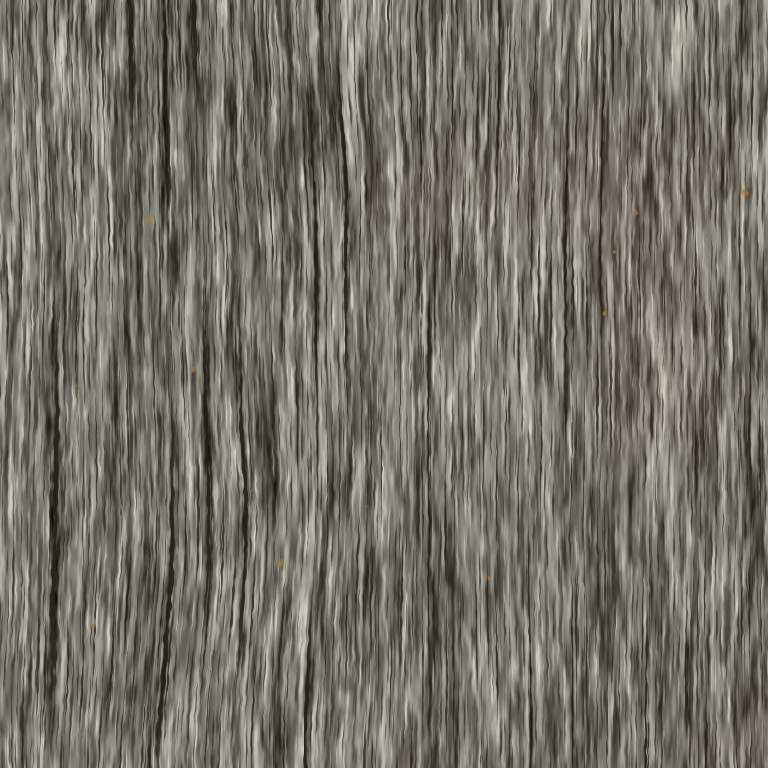
A Shadertoy shader for this texture:

```glsl
const vec3 DARK_WOOD = vec3(0.18, 0.16, 0.13);
const vec3 PALE_WOOD = vec3(0.68, 0.67, 0.62);
const vec3 RUST = vec3(0.66, 0.47, 0.26);
const vec3 TINT = vec3(-0.007, 0.004, 0.002);
const float BASE_TONE = 0.61;
const float CRACK_TONE = -0.08;

// Grain frequency across and along the wood
const vec2 BROAD = vec2(46.0, 2.6);
const vec2 FIBRE = vec2(118.0, 9.0);
const vec2 FINE = vec2(225.0, 17.0);
const vec2 FLECK = vec2(310.0, 48.0);

// Crack columns and rows, with half widths
const vec2 DEEP_GRID = vec2(21.0, 1.5);
const vec2 THIN_GRID = vec2(70.0, 4.5);
const vec2 SLIT_GRID = vec2(128.0, 13.0);
const vec2 SLIVER_GRID = vec2(116.0, 15.0);
const float DEEP_WIDTH = 0.0021;
const float THIN_WIDTH = 0.0011;
const float SLIT_WIDTH = 0.0009;
const float SLIVER_WIDTH = 0.0011;
const float SOFTNESS = 0.0008;
const float CRACK_SHARE = 0.62;
const float RAGGED_EDGE = 0.0016;

const float RUST_GRID = 13.0;
const float RUST_SHARE = 0.05;
const float RUST_RADIUS = 0.0045;

float hash(vec2 p) {
    return fract(sin(dot(p, vec2(127.1, 311.7))) * 43758.5453);
}

float noise(vec2 p) {
    vec2 i = floor(p);
    vec2 f = fract(p);
    f = f * f * (3.0 - 2.0 * f);
    float low = mix(hash(i), hash(i + vec2(1.0, 0.0)), f.x);
    float high = mix(hash(i + vec2(0.0, 1.0)), hash(i + 1.0), f.x);
    return mix(low, high, f.y);
}

// Noise along one strand, shifted so that neighbours never line up
float strand(float column, float y, float seed) {
    y += 60.0 * hash(vec2(column, seed));
    float row = floor(y);
    float f = smoothstep(0.15, 0.85, y - row);
    return mix(hash(vec2(column + seed, row)), hash(vec2(column + seed, row + 1.0)), f);
}

// Centred streaks with crisp sides
float grain(vec2 p, vec2 frequency, float seed) {
    p *= frequency;
    float column = floor(p.x);
    float f = smoothstep(0.22, 0.78, p.x - column);
    return mix(strand(column, p.y, seed), strand(column + 1.0, p.y, seed), f) - 0.5;
}

// Tapered cracks, at most one for each cell of a staggered grid
float cracks(vec2 p, vec2 grid, float width, float softness, float seed) {
    float column = floor(p.x * grid.x);
    float y = p.y * grid.y + 9.0 * hash(vec2(column, seed));
    vec2 id = vec2(column + seed, floor(y));
    float present = step(hash(id + 3.7), CRACK_SHARE);
    float centre = (column + mix(0.25, 0.75, hash(id + 8.3))) / grid.x;
    float along = fract(y);
    float taper = smoothstep(0.0, 0.35, along) * (1.0 - smoothstep(0.6, 1.0, along));
    float ragged = mix(0.4, 1.5, noise(p * vec2(300.0, 95.0)));
    float halfWidth = width * taper * ragged * mix(0.5, 1.3, hash(id + 5.1));
    float edge = abs(p.x - centre);
    return present * sqrt(taper) * (1.0 - smoothstep(halfWidth - softness, halfWidth + softness, edge));
}

// Sparse irregular rust spots
float rustSpots(vec2 p) {
    vec2 id = floor(p * RUST_GRID);
    vec2 centre = (id + 0.2 + 0.6 * vec2(hash(id + 1.3), hash(id + 6.9))) / RUST_GRID;
    float radius = RUST_RADIUS * mix(0.4, 1.0, hash(id + 4.4));
    float d = length(p - centre) + 0.004 * (noise(p * 190.0) - 0.5);
    return step(hash(id + 2.2), RUST_SHARE) * (1.0 - smoothstep(radius - 0.002, radius + 0.001, d));
}

void mainImage(out vec4 fragColor, in vec2 fragCoord) {
    vec2 uv = fragCoord / iResolution.y;
    float coarse = 1.0 - smoothstep(0.38, 0.6, uv.x);

    // Gentle bends, stronger on the coarse side, then splintered edges
    vec2 p = uv;
    p.x += mix(0.009, 0.021, coarse) * (noise(uv * vec2(4.5, 3.0) + 7.0) - 0.5);
    p.x += mix(0.003, 0.005, coarse) * (noise(uv * vec2(13.0, 9.0) + 31.0) - 0.5);
    p.x += RAGGED_EDGE * (noise(uv * vec2(70.0, 90.0) + 5.0) - 0.5);

    // Weathered patches and layered fibres
    float tone = BASE_TONE + 0.15 * (noise(p * vec2(5.0, 4.0) + 17.0) - 0.5);
    tone += mix(0.2, 0.34, coarse) * grain(p, BROAD, 11.0);
    tone += 0.54 * grain(p, FIBRE, 227.0);
    tone += 0.62 * grain(p, FINE, 541.0);
    tone += 0.34 * grain(p, FLECK, 977.0);

    // Pale slivers and soft shade beside the deep cracks
    tone += 0.32 * cracks(p, SLIVER_GRID, SLIVER_WIDTH, SOFTNESS, 307.0);
    float deepWidth = DEEP_WIDTH * mix(0.6, 1.25, coarse);
    tone -= 0.26 * cracks(p, DEEP_GRID, 2.2 * deepWidth, 0.003, 41.0);

    // Dark splits between the fibres
    float split = 0.92 * cracks(p, DEEP_GRID, deepWidth, SOFTNESS, 41.0);
    split = max(split, 0.8 * cracks(p, THIN_GRID, THIN_WIDTH, SOFTNESS, 163.0));
    split = max(split, 0.62 * cracks(p, SLIT_GRID, SLIT_WIDTH, SOFTNESS, 419.0));
    tone = mix(tone, CRACK_TONE, split);

    vec3 color = mix(DARK_WOOD, PALE_WOOD, clamp(tone, -0.2, 1.25));
    color += TINT * (2.0 * noise(p * vec2(6.0, 4.0) + 53.0) - 1.3 + 0.6 * coarse);
    color = mix(color, RUST, 0.75 * rustSpots(uv) * (1.0 - split));
    fragColor = vec4(clamp(color, 0.0, 1.0), 1.0);
}
```
